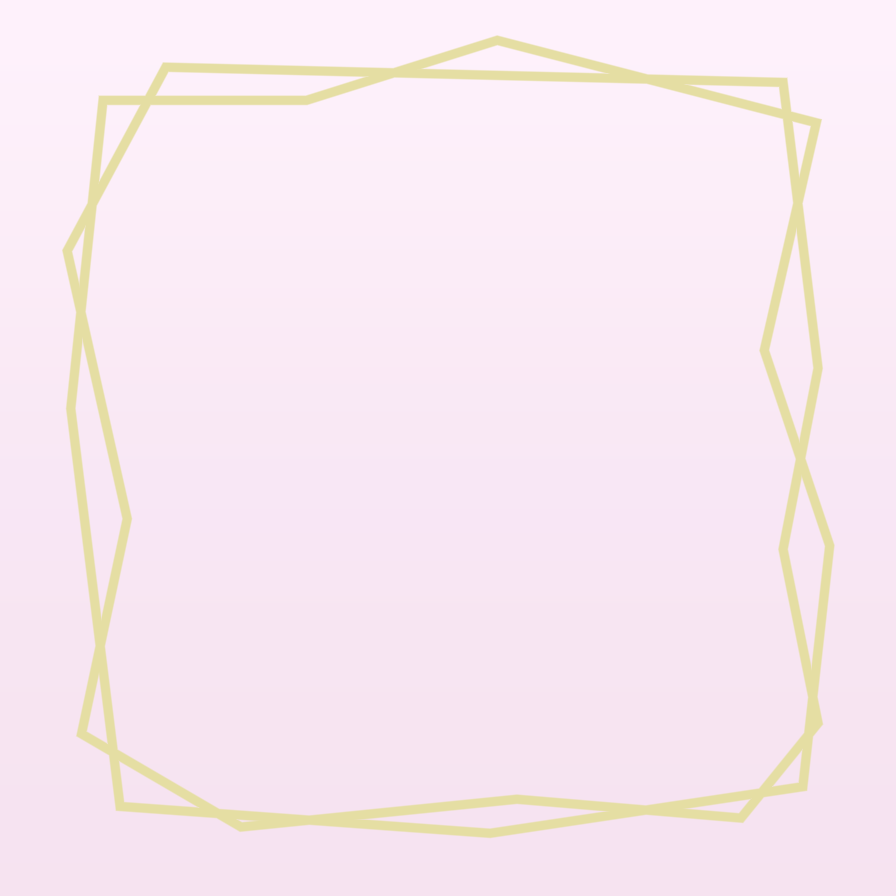
A Shadertoy shader for this background:

```glsl
// Two interlaced angular gold outlines framing a soft pink vertical gradient.

const int CORNERS = 11;

// Distance to a closed outline with mitred corners: each edge is a straight
// band, cut at both ends by the bisector of the corner.
float outlineDistance(vec2 p, vec2 corners[CORNERS]) {
    float nearest = 1.0;
    for (int i = 0; i < CORNERS; i++) {
        vec2 a = corners[i];
        vec2 b = corners[(i + 1) % CORNERS];
        vec2 before = normalize(a - corners[(i + CORNERS - 1) % CORNERS]);
        vec2 along = normalize(b - a);
        vec2 after = normalize(corners[(i + 2) % CORNERS] - b);
        bool pastStart = dot(p - a, before + along) >= 0.0;
        bool beforeEnd = dot(p - b, along + after) <= 0.0;
        if (pastStart && beforeEnd) {
            nearest = min(nearest, abs(dot(p - a, vec2(-along.y, along.x))));
        }
    }
    return nearest;
}

// Pale pink at the top, deeper below, with a faint lilac band past the middle
vec3 backdrop(float y) {
    vec3 lower = mix(vec3(0.965, 0.890, 0.943), vec3(0.973, 0.904, 0.952), smoothstep(0.0, 0.5, y));
    vec3 color = mix(lower, vec3(0.996, 0.947, 0.986), smoothstep(0.35, 1.05, y));
    float band = (y - 0.43) / 0.07;
    return color + vec3(-0.002, -0.001, 0.008) * exp(-band * band);
}

void mainImage(out vec4 fragColor, in vec2 fragCoord) {
    vec2 uv = fragCoord / iResolution.xy;
    float pixel = 1.0 / min(iResolution.x, iResolution.y);

    // Corners of both outlines, clockwise from the upper left
    vec2 slanted[CORNERS] = vec2[CORNERS](
        vec2(0.185, 0.925), vec2(0.874, 0.908), vec2(0.913, 0.589), vec2(0.874, 0.387),
        vec2(0.913, 0.193), vec2(0.827, 0.087), vec2(0.577, 0.108), vec2(0.269, 0.077),
        vec2(0.091, 0.181), vec2(0.142, 0.421), vec2(0.075, 0.720));
    vec2 peaked[CORNERS] = vec2[CORNERS](
        vec2(0.115, 0.888), vec2(0.228, 0.888), vec2(0.342, 0.888), vec2(0.555, 0.955),
        vec2(0.911, 0.863), vec2(0.853, 0.609), vec2(0.926, 0.391), vec2(0.896, 0.122),
        vec2(0.547, 0.070), vec2(0.134, 0.100), vec2(0.079, 0.544));

    // Gold strokes over the gradient
    float d = min(outlineDistance(uv, slanted), outlineDistance(uv, peaked));
    float stroke = 1.0 - smoothstep(-pixel, pixel, d - 0.0052);
    vec3 gold = vec3(0.898, 0.870, 0.640);
    fragColor = vec4(mix(backdrop(uv.y), gold, stroke), 1.0);
}
```
